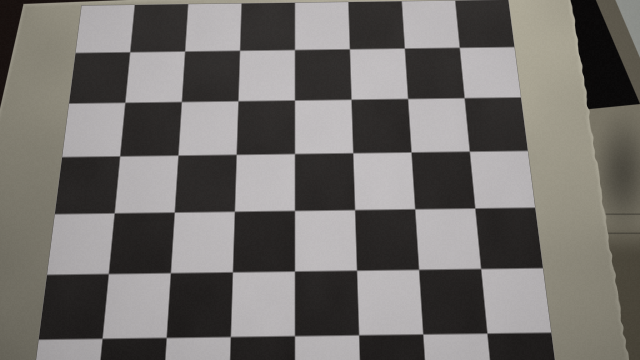
Reproduce this pattern procedurally as a WebGL 1 fragment shader.

```glsl
precision highp float;
uniform vec2 u_resolution;

#define COLUMNS 8.0
#define BOARD_MID_X 0.8194
#define TOP_ROW_Y 0.0067
#define ROW_TILT 0.0135
#define SQUARE_SIZE 0.1481
#define SIZE_GROWTH 0.0322
#define ROW_STRETCH 1.153
#define SOFTNESS 0.0022
#define VIGNETTE 0.16
#define GRAIN 0.014
#define EDGE_WEAR 0.007

float hash(vec2 p) {
    vec3 q = fract(vec3(p.xyx) * 0.1031);
    q += dot(q, q.yzx + 33.33);
    return fract((q.x + q.y) * q.z);
}

float noise(vec2 p) {
    vec2 i = floor(p), f = fract(p);
    f = f * f * (3.0 - 2.0 * f);
    float low = mix(hash(i), hash(i + vec2(1.0, 0.0)), f.x);
    float high = mix(hash(i + vec2(0.0, 1.0)), hash(i + 1.0), f.x);
    return mix(low, high, f.y);
}

// Signed distance to the line a-b, with y pointing down.
float side(vec2 p, vec2 a, vec2 b) {
    vec2 d = normalize(b - a);
    return dot(p - a, vec2(d.y, -d.x));
}

float cover(float d) {
    float w = max(SOFTNESS, 0.7 / u_resolution.y);
    return smoothstep(-w, w, d);
}

// Triangle wave, positive in even cells and negative in odd ones.
float alternate(float t) {
    return 0.5 - abs(fract((t + 0.5) * 0.5) * 2.0 - 1.0);
}

// Dark surround, wall with ledges, and the black flap at the upper right.
vec3 background(vec2 p) {
    vec3 wall = mix(vec3(0.51, 0.49, 0.43), vec3(0.33, 0.31, 0.26),
                    smoothstep(0.60, 0.72, p.y));
    float shade = smoothstep(0.10, 0.0, length((p - vec2(1.73, 0.48)) * vec2(1.0, 0.5)));
    wall *= 1.0 - 0.35 * shade;
    float ledge = min(abs(p.y - 0.595), abs(p.y - 0.648));
    wall *= 0.72 + 0.28 * cover(ledge - 0.002);

    float beyond = side(p, vec2(1.655, 0.0), vec2(1.778, 0.289));
    float above = side(p, vec2(1.637, 0.303), vec2(1.778, 0.289));
    vec3 pale = mix(vec3(0.40, 0.38, 0.33), vec3(0.62, 0.63, 0.61), cover(beyond - 0.05));
    vec3 upper = mix(vec3(0.045, 0.04, 0.04), pale, cover(beyond));
    vec3 right = mix(wall, upper, cover(above));
    return mix(vec3(0.11, 0.08, 0.07), right, step(1.0, p.x));
}

// Worn cream board; alpha holds its coverage.
vec4 backingBoard(vec2 p) {
    float wear = EDGE_WEAR * (noise(p * 55.0) - 0.5);
    float left = side(p, vec2(0.065, 0.012), vec2(0.0, 0.301));
    float right = -side(p, vec2(1.586, 0.0), vec2(1.745, 1.0)) + wear;
    float top = -side(p, vec2(0.065, 0.011), vec2(0.347, 0.0));
    float edge = min(min(left, right), top);
    vec3 cream = vec3(0.71, 0.69, 0.62) * (1.0 - 0.2 * p.y);
    cream *= mix(0.88, 1.0, smoothstep(0.0, 1.5, p.x));
    cream *= 0.97 + 0.06 * noise(p * 7.0);
    cream += 0.06 * smoothstep(0.012, 0.0, edge);
    return vec4(cream, cover(edge));
}

// Checkered sheet seen in perspective; alpha holds its coverage.
vec4 checkerSheet(vec2 p) {
    float y = p.y + ROW_TILT * (p.x - BOARD_MID_X);
    float size = SQUARE_SIZE + SIZE_GROWTH * y;
    vec2 cell = vec2(0.5 * COLUMNS + (p.x - BOARD_MID_X) / size,
                     ROW_STRETCH * (y - TOP_ROW_Y) / size);
    vec2 w = max(vec2(SOFTNESS, SOFTNESS * 1.3), 0.7 / u_resolution.y);
    vec2 wave = clamp(vec2(alternate(cell.x), alternate(cell.y)) * size / w, -1.0, 1.0);
    float white = 0.5 + 0.5 * wave.x * wave.y;

    float tone = hash(floor(cell) + 7.0) - 0.5;
    float smudge = noise(p * vec2(16.0, 11.0)) - 0.5;
    vec3 ink = mix(vec3(0.20, 0.19, 0.185), vec3(0.138, 0.128, 0.125), p.y);
    ink += 0.012 * tone + 0.02 * smudge;
    vec3 paper = vec3(0.755, 0.742, 0.748) + 0.01 * tone + 0.012 * smudge;

    float inside = min(0.5 * COLUMNS - abs(cell.x - 0.5 * COLUMNS), cell.y) * size;
    return vec4(mix(ink, paper, white), cover(inside));
}

void main() {
    vec2 p = gl_FragCoord.xy / u_resolution.y;
    p.y = 1.0 - p.y;

    vec4 board = backingBoard(p);
    vec4 sheet = checkerSheet(p);
    vec3 color = mix(background(p), board.rgb, board.a);
    color = mix(color, sheet.rgb, sheet.a);

    // Uneven light and fine grain.
    vec2 fromLight = p - vec2(0.95, 0.35);
    color *= 1.0 - VIGNETTE * dot(fromLight, fromLight);
    color += GRAIN * (hash(floor(p * 288.0)) - 0.5);
    gl_FragColor = vec4(color, 1.0);
}
```
